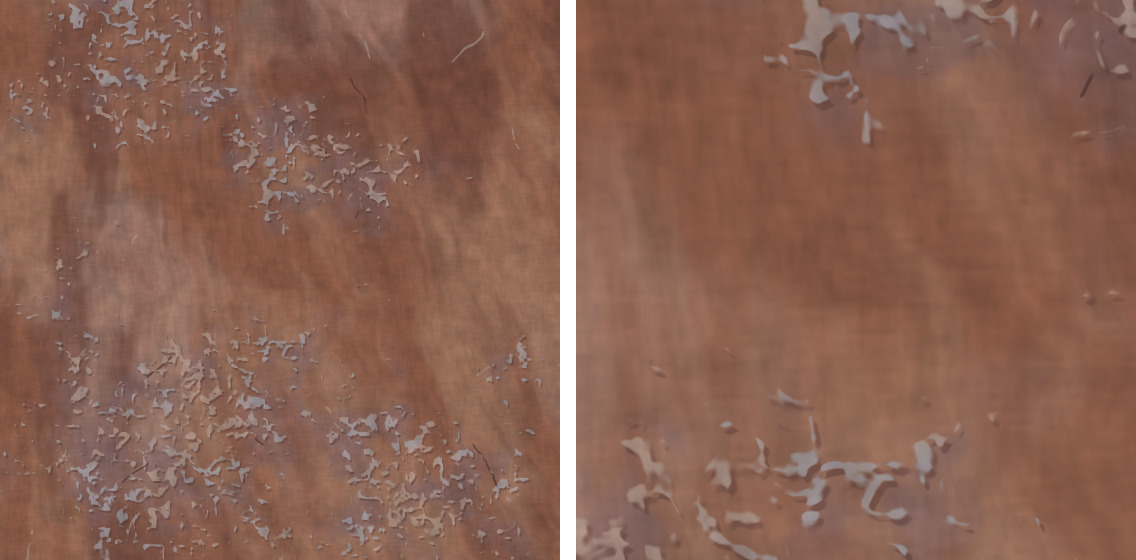
Left: the whole. Right: its middle third, enlarged.
Write a WebGL 1 fragment shader that draws this texture.

```glsl
precision highp float;
// Weathered terracotta plaster: layered fractal noise gives slanted brush streaks,
// dark stains and a greyish wash; thresholded fine noise gives flaking pale paint
// with small shadows, and a loop scatters thin scratches.

uniform vec2 u_resolution;

float hash(vec2 p) {
  return fract(sin(dot(p, vec2(127.1, 311.7))) * 43758.5453);
}

float noise(vec2 p) {
  vec2 i = floor(p), f = fract(p);
  f = f * f * (3.0 - 2.0 * f);
  return mix(mix(hash(i), hash(i + vec2(1.0, 0.0)), f.x),
             mix(hash(i + vec2(0.0, 1.0)), hash(i + 1.0), f.x), f.y);
}

float fbm(vec2 p) {
  float sum = 0.0, amp = 0.5;
  for (int i = 0; i < 5; i++) {
    sum += amp * noise(p);
    p = mat2(1.6, 1.2, -1.2, 1.6) * p + 7.3;
    amp *= 0.5;
  }
  return sum / 0.97;
}

// Octaves without rotation, so stretched coordinates stay streaky.
float streaks(vec2 p) {
  float sum = 0.0, amp = 0.5;
  for (int i = 0; i < 4; i++) {
    sum += amp * noise(p);
    p = p * 2.1 + 3.7;
    amp *= 0.55;
  }
  return sum / 1.01;
}

// Crumbly flakes; cover from 0 to 1 lowers the threshold.
float flakes(vec2 p, float cover) {
  vec2 q = p + 0.012 * (vec2(noise(p * 45.0), noise(p * 45.0 + 19.0)) - 0.5);
  float grain = 0.6 * noise(q * 95.0) + 0.4 * noise(q * 190.0 + 5.0);
  float curl = 1.0 - abs(2.0 * noise(q * 60.0 + 31.0) - 1.0);
  float level = 0.62 * grain + 0.38 * curl;
  float edge = mix(0.9, 0.58, cover);
  return smoothstep(edge, edge + 0.13, level);
}

float segment(vec2 p, vec2 along, float halfLength) {
  float t = clamp(dot(p, along), -halfLength, halfLength);
  return length(p - along * t);
}

void main() {
  vec2 uv = gl_FragCoord.xy / u_resolution;
  vec2 warp = vec2(fbm(uv * 5.0), fbm(uv * 5.0 + 40.0)) - 0.5;
  vec2 p = uv + 0.1 * warp;

  // Brush direction: upright on the left, leaning on the right
  float lean = 0.36 * smoothstep(0.1, 0.5, uv.x);
  vec2 brush = vec2(p.x + lean * p.y, p.y);
  float broad = fbm(p * 3.2 + 11.0);
  float stroke = streaks(brush * vec2(15.0, 3.5));
  float bristle = streaks(brush * vec2(70.0, 14.0) + 8.0);

  // Terracotta ground
  float ground = 0.5 + 1.6 * (broad - 0.5) + 1.1 * (stroke - 0.5);
  vec3 color = mix(vec3(0.52, 0.335, 0.26), vec3(0.59, 0.425, 0.34),
                   smoothstep(0.2, 0.75, ground));

  // Greyish wash, denser toward the left
  float wash = fbm(p * 4.0 + 27.0) + 0.12 * (0.5 - uv.x) + 0.2 * (stroke - 0.5);
  wash = smoothstep(0.46, 0.68, wash);
  vec3 washColor = mix(vec3(0.49, 0.39, 0.355), vec3(0.61, 0.475, 0.425),
                       smoothstep(0.35, 0.62, fbm(p * 6.0 + 61.0)));
  color = mix(color, washColor, 0.75 * wash);

  // Dark stains: scattered streaks, a leaning band and an upright one
  float stain = smoothstep(0.53, 0.75, streaks(brush * vec2(8.0, 2.5) + 14.0));
  float band = exp(-pow((brush.x - 0.87) / 0.045, 2.0)) * smoothstep(0.3, 0.9, uv.y);
  float upright = exp(-pow((p.x - 0.22) / 0.045, 2.0)) * smoothstep(0.65, 0.45, uv.y);
  stain = max(stain, max(band, upright) * smoothstep(0.25, 0.6, fbm(p * 11.0)));
  color = mix(color, vec3(0.42, 0.265, 0.225), 0.7 * stain);

  // Worn zones, sparse in the upper right
  float calm = smoothstep(0.8, 1.0, uv.x + 0.35 * uv.y) * smoothstep(0.15, 0.5, uv.y);
  float worn = fbm(uv * 6.0 + 83.0 + 1.2 * warp) + 0.05 - 0.16 * calm;
  worn = smoothstep(0.42, 0.72, worn);
  float violet = worn * smoothstep(0.48, 0.68, fbm(uv * 17.0 + 52.0));
  color = mix(color, vec3(0.46, 0.35, 0.37), 0.6 * violet);
  color = mix(color, vec3(0.55, 0.47, 0.45), 0.35 * worn * fbm(uv * 40.0));

  // Flaking paint, lit from the upper left
  float cover = clamp(worn * (0.4 + 1.2 * fbm(uv * 22.0)), 0.0, 1.0);
  float flake = flakes(uv, cover);
  float shadow = flakes(uv + vec2(-0.003, 0.004), cover) * (1.0 - flake);
  vec3 flakeColor = mix(vec3(0.66, 0.57, 0.52), vec3(0.61, 0.61, 0.64),
                        smoothstep(0.35, 0.65, fbm(uv * 14.0 + 70.0)));
  color = mix(color, vec3(0.34, 0.22, 0.21), 0.45 * shadow);
  color = mix(color, flakeColor, 0.75 * flake);

  // Thin broken scratches, some pale and some dark
  for (int i = 0; i < 16; i++) {
    float id = float(i);
    vec2 center = vec2(hash(vec2(id, 1.0)), hash(vec2(id, 2.0)));
    float angle = mix(0.6, 2.6, hash(vec2(id, 3.0)));
    vec2 wobble = 0.014 * (vec2(noise(uv * 40.0), noise(uv * 40.0 + 9.0)) - 0.5);
    float d = segment(uv + wobble - center, vec2(cos(angle), sin(angle)),
                      mix(0.015, 0.05, hash(vec2(id, 4.0))));
    float line = smoothstep(0.0028, 0.0006, d) * smoothstep(0.35, 0.6, noise(uv * 75.0 + id));
    vec3 ink = mix(vec3(0.62, 0.55, 0.5), vec3(0.3, 0.2, 0.19), step(0.7, hash(vec2(id, 5.0))));
    color = mix(color, ink, 0.7 * line);
  }

  // Bristle marks, mottling and faint canvas weave
  float weave = noise(uv * vec2(260.0, 60.0)) + noise(uv * vec2(60.0, 260.0)) - 1.0;
  color *= 1.0 + 0.16 * (bristle - 0.5) + 0.2 * (fbm(uv * 45.0) - 0.5) + 0.05 * weave;
  gl_FragColor = vec4(color, 1.0);
}
```
